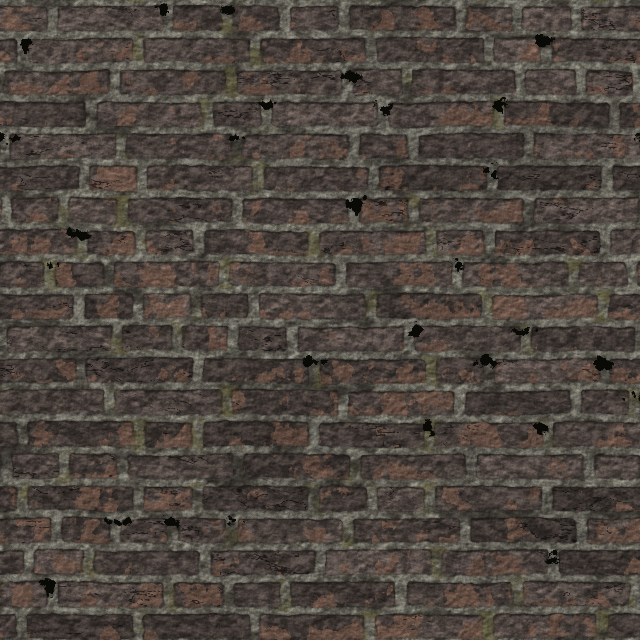
Write a WebGL 2 fragment shader that draws this texture.

```glsl
#version 300 es
precision highp float;
// Weathered brick wall: 20 courses, each 5.5 brick lengths long with half bricks mixed in.
// Each course is shifted by a hash; every brick is a rounded box with worn patches and
// cracks, set in grey mortar that carries soot, moss and broken black holes.

uniform vec2 u_resolution;
out vec4 fragColor;

const float ROWS = 20.0;
const float PER_ROW = 5.5;
const vec2 JOINT = vec2(0.0165, 0.0122);      // mortar width: upright, level
const vec3 MORTAR_DARK = vec3(0.29, 0.28, 0.25);
const vec3 MORTAR_LIGHT = vec3(0.49, 0.48, 0.44);
const vec3 BRICK_DARK = vec3(0.205, 0.18, 0.168);
const vec3 BRICK_LIGHT = vec3(0.36, 0.315, 0.295);
const vec3 WORN_CLAY = vec3(0.41, 0.31, 0.26);
const vec3 SOOT = vec3(0.13, 0.115, 0.10);
const vec3 MOSS = vec3(0.33, 0.31, 0.19);
const vec3 HOLE = vec3(0.035, 0.034, 0.025);

struct Brick {
    vec2 local;       // position from the brick centre
    vec2 halfSize;
    vec2 id;
    vec2 jointId;     // nearest upright joint
    vec2 fromJoint;   // position from the middle of that joint
};

float hash(vec2 p) {
    vec3 q = fract(p.xyx * vec3(0.1031, 0.1030, 0.0973));
    q += dot(q, q.yzx + 33.33);
    return fract((q.x + q.y) * q.z);
}

float noise(vec2 p) {
    vec2 i = floor(p), f = fract(p);
    f = f * f * (3.0 - 2.0 * f);
    return mix(mix(hash(i), hash(i + vec2(1, 0)), f.x),
               mix(hash(i + vec2(0, 1)), hash(i + vec2(1, 1)), f.x), f.y);
}

float fbm(vec2 p) {
    float sum = 0.0, amp = 0.46;
    for (int i = 0; i < 5; i++) {
        sum += amp * noise(p);
        p = mat2(1.6, 1.2, -1.2, 1.6) * p + 17.3;
        amp *= 0.57;
    }
    return sum;
}

float roundedBox(vec2 p, vec2 halfSize, float radius) {
    vec2 q = abs(p) - halfSize + radius;
    return length(max(q, 0.0)) + min(max(q.x, q.y), 0.0) - radius;
}

// Courses count from the top; joints lie on half-brick steps from the row start.
Brick findBrick(vec2 p) {
    float y = (1.0 - p.y) * ROWS - 0.075;
    float row = mod(floor(y), ROWS);
    float start = 0.5 * floor(11.0 * hash(vec2(row, 3.0)))
                + 0.25 * mod(row, 2.0) + 0.14 * (hash(vec2(row, 8.0)) - 0.5);
    float u = mod(p.x * PER_ROW - start, PER_ROW);
    float first = u < 0.5 ? 0.0 : floor(u - 0.5) + 0.5;
    float len = u < 0.5 ? 0.5 : 1.0;
    if (len > 0.75 && hash(vec2(first * 2.0 + 7.0, row)) < 0.08) {
        len = 0.5;
        first += 0.5 * step(0.5, u - first);
    }
    vec2 cell = vec2(len / PER_ROW, 1.0 / ROWS);
    float end = first + len * step(0.5, (u - first) / len);
    Brick b;
    b.id = vec2(first * 2.0, row);
    b.local = vec2((u - first) / PER_ROW, (1.0 - fract(y)) / ROWS) - 0.5 * cell;
    b.halfSize = 0.5 * (cell - JOINT) - 0.0012 * (hash(b.id + 41.0) - 0.5);
    b.jointId = vec2(floor(mod(end + 0.1, PER_ROW) * 2.0), row);
    b.fromJoint = vec2((u - end) / PER_ROW, b.local.y);
    return b;
}

vec3 mortarColor(vec2 p, float edge) {
    vec3 c = mix(MORTAR_DARK, MORTAR_LIGHT, smoothstep(0.2, 0.8, fbm(p * 110.0)));
    c *= mix(0.78, 1.0, smoothstep(0.0, 0.003, edge));
    return mix(c, SOOT, 0.6 * smoothstep(0.52, 0.74, fbm(p * vec2(16.0, 30.0) + 5.0)));
}

vec3 brickColor(vec2 p, Brick b, float edge) {
    float tone = hash(b.id + 11.0);
    float height = b.local.y / b.halfSize.y;
    vec3 c = mix(BRICK_DARK, BRICK_LIGHT, smoothstep(0.22, 0.78, fbm(p * vec2(90.0, 130.0))));
    c *= 0.82 + 0.34 * tone;
    // worn clay in ragged flakes, gathered towards the lower edge
    float wear = fbm(p * vec2(30.0, 26.0) + b.id * 7.0) + 0.2 * hash(b.id + 23.0) - 0.06 * height;
    c = mix(c, WORN_CLAY * (0.75 + 0.5 * fbm(p * 150.0)), 0.75 * smoothstep(0.705, 0.745, wear));
    // thin sloping cracks
    float crack = abs(fbm(vec2(p.x * 14.0 + p.y * 12.0, p.y * 45.0) + b.id * 3.0) - 0.5);
    float cracked = step(0.55, hash(b.id + 31.0)) * smoothstep(0.46, 0.6, fbm(p * 18.0 + 9.0));
    c *= 1.0 - 0.55 * cracked * (1.0 - smoothstep(0.004, 0.022, crack));
    // narrow dark rim, strongest along the top
    float rim = 1.0 - smoothstep(0.0, 0.0045, edge + 0.008 * (fbm(p * 70.0) - 0.5));
    return mix(c, SOOT, rim * (0.5 + 0.35 * height));
}

void main() {
    vec2 p = gl_FragCoord.xy / u_resolution;
    vec2 rough = vec2(fbm(p * 60.0), fbm(p * 60.0 + 61.0)) - 0.5;
    vec2 sway = vec2(noise(p * 11.0), noise(p * 11.0 + 37.0)) - 0.5;
    Brick b = findBrick(p + 0.0055 * rough + 0.004 * sway);

    float d = roundedBox(b.local, b.halfSize, 0.005);
    vec3 color = mix(brickColor(p, b, -d), mortarColor(p, d), smoothstep(-0.0009, 0.0009, d));

    // thin moss stains on some upright joints
    float mossy = step(0.62, hash(b.jointId + 53.0)) * smoothstep(0.024, 0.002, abs(b.fromJoint.x));
    float mossMask = mossy * smoothstep(0.38, 0.68, fbm(p * 48.0 + 13.0)) * smoothstep(-0.006, 0.002, d);
    color = mix(color, MOSS, 0.65 * mossMask);

    // surface relief lit from the upper left, over slow tonal drift
    vec2 grain = vec2(110.0, 150.0);
    color *= 1.0 + 0.85 * (fbm(p * grain) - fbm((p + vec2(-0.002, 0.003)) * grain));
    color *= 0.9 + 0.24 * fbm(p * 7.0 + 3.0);

    // ragged holes where mortar has fallen out, narrowing downwards
    vec2 h = b.fromJoint - vec2(0.012 * (hash(b.jointId + 67.0) - 0.5), 0.011);
    h.x *= 1.0 - 45.0 * min(h.y, 0.0);
    h *= vec2(0.75, 1.0);
    float size = 0.003 + 0.006 * hash(b.jointId + 71.0);
    float hole = length(h) - size + 0.045 * (fbm(p * 75.0 + 29.0) - 0.5);
    float broken = step(hash(b.jointId + 83.0), 0.15) * smoothstep(0.02, 0.016, length(h));
    color = mix(color, HOLE, broken * (1.0 - smoothstep(-0.001, 0.002, hole)));

    fragColor = vec4(color, 1.0);
}
```
